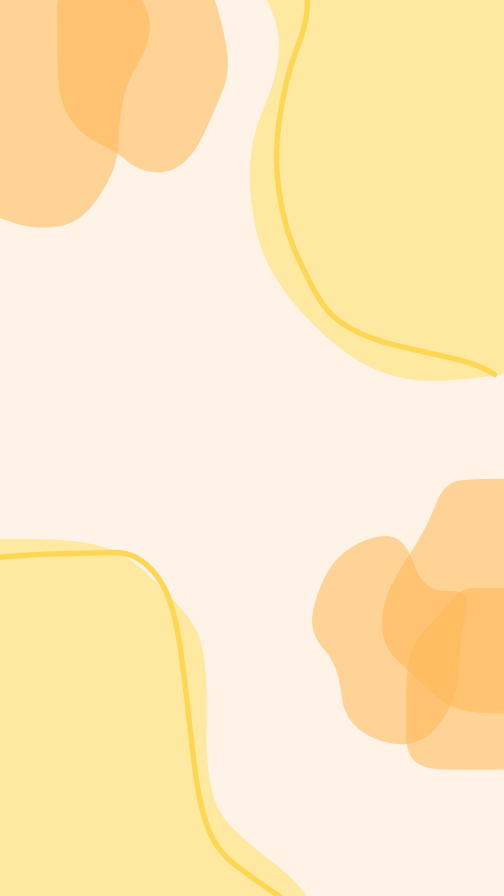
Give the GLSL for this background, as a Shadertoy shader.

```glsl
// Soft pastel background: yellow waves with golden outlines and overlapping peach blobs on cream.

#define CANVAS vec2(432.0, 768.0)   // design units, y runs down from the top
#define KNOTS 12                    // control points per curve
#define STEPS 6                     // chords per curve piece
#define LINE_RADIUS 2.3
#define PEACH_ALPHA 0.55
#define CREAM vec3(1.0, 0.95, 0.90)
#define YELLOW vec3(1.0, 0.91, 0.625)
#define GOLD vec3(0.995, 0.84, 0.32)
#define PEACH vec3(1.0, 0.72, 0.33)

// Yellow waves
const vec2 upperWave[KNOTS] = vec2[](
    vec2(215, -25), vec2(240, 20), vec2(238, 65), vec2(216, 115),
    vec2(213, 165), vec2(224, 220), vec2(254, 265), vec2(298, 306),
    vec2(343, 326), vec2(390, 327), vec2(470, 315), vec2(500, -60));
const vec2 lowerWave[KNOTS] = vec2[](
    vec2(-60, 463), vec2(55, 461), vec2(105, 472), vec2(142, 507),
    vec2(172, 540), vec2(178, 590), vec2(176, 645), vec2(184, 695),
    vec2(215, 725), vec2(255, 755), vec2(285, 800), vec2(-60, 800));

// Golden strokes
const vec2 upperLine[KNOTS] = vec2[](
    vec2(262, -30), vec2(265, 15), vec2(247, 60), vec2(237, 115),
    vec2(237, 155), vec2(246, 200), vec2(264, 240), vec2(283, 272),
    vec2(318, 291), vec2(365, 302), vec2(410, 312), vec2(438, 330));
const vec2 lowerLine[KNOTS] = vec2[](
    vec2(-40, 481), vec2(30, 475), vec2(80, 474), vec2(113, 473),
    vec2(138, 495), vec2(151, 530), vec2(158, 580), vec2(164, 635),
    vec2(171, 690), vec2(185, 728), vec2(215, 752), vec2(265, 785));

// Peach blobs, upper left
const vec2 cornerBlob[KNOTS] = vec2[](
    vec2(-50, -50), vec2(95, -30), vec2(128, 5), vec2(129, 36),
    vec2(108, 72), vec2(102, 105), vec2(101, 142), vec2(78, 180),
    vec2(56, 195), vec2(22, 195), vec2(-2, 186), vec2(-50, 170));
const vec2 topBlob[KNOTS] = vec2[](
    vec2(49, -30), vec2(49, 40), vec2(50, 85), vec2(68, 115),
    vec2(100, 130), vec2(118, 146), vec2(145, 149), vec2(167, 132),
    vec2(186, 90), vec2(197, 62), vec2(192, 25), vec2(175, -30));

// Peach blobs, lower right
const vec2 petalLeft[KNOTS] = vec2[](
    vec2(268, 518), vec2(285, 479), vec2(318, 459), vec2(347, 460),
    vec2(363, 508), vec2(405, 505), vec2(394, 545), vec2(393, 600),
    vec2(357, 645), vec2(296, 625), vec2(290, 570), vec2(267, 545));
const vec2 petalTop[KNOTS] = vec2[](
    vec2(480, 411), vec2(402, 410), vec2(380, 415), vec2(366, 452),
    vec2(340, 492), vec2(327, 520), vec2(328, 554), vec2(352, 577),
    vec2(380, 603), vec2(405, 612), vec2(470, 611), vec2(520, 500));
const vec2 petalBottom[KNOTS] = vec2[](
    vec2(490, 504), vec2(420, 504), vec2(394, 504), vec2(376, 528),
    vec2(352, 553), vec2(348, 585), vec2(348, 615), vec2(348, 645),
    vec2(362, 659), vec2(395, 660), vec2(480, 659), vec2(520, 580));

// Smooth coverage of a quadratic B-spline: filled when closed, else stroked
float cover(vec2 p, vec2 knot[KNOTS], bool closed) {
    float nearest = 1e9, side = 1.0;
    int first = closed ? 0 : 1;
    for (int i = first; i < KNOTS - first; i++) {
        vec2 control = knot[i];
        vec2 start = 0.5 * (knot[(i + KNOTS - 1) % KNOTS] + control);
        vec2 end = 0.5 * (control + knot[(i + 1) % KNOTS]);
        vec2 a = start;
        for (int s = 1; s <= STEPS; s++) {
            float t = float(s) / float(STEPS);
            vec2 b = mix(mix(start, control, t), mix(control, end, t), t);
            vec2 e = b - a, w = p - a;
            vec2 gap = w - e * clamp(dot(w, e) / dot(e, e), 0.0, 1.0);
            nearest = min(nearest, dot(gap, gap));
            // Even-odd crossing test
            if ((a.y > p.y) != (b.y > p.y) && w.x < e.x * w.y / e.y) side = -side;
            a = b;
        }
    }
    float d = closed ? side * sqrt(nearest) : sqrt(nearest) - LINE_RADIUS;
    return clamp(0.5 - d * iResolution.y / CANVAS.y, 0.0, 1.0);
}

void mainImage(out vec4 fragColor, in vec2 fragCoord) {
    vec2 uv = fragCoord / iResolution.xy;
    vec2 p = vec2(uv.x, 1.0 - uv.y) * CANVAS;

    float waves = max(cover(p, upperWave, true), cover(p, lowerWave, true));
    float lines = max(cover(p, upperLine, false), cover(p, lowerLine, false));
    vec3 color = mix(mix(CREAM, YELLOW, waves), GOLD, lines);

    // Translucent layers deepen where they overlap
    color = mix(color, PEACH, PEACH_ALPHA * cover(p, cornerBlob, true));
    color = mix(color, PEACH, PEACH_ALPHA * cover(p, topBlob, true));
    color = mix(color, PEACH, PEACH_ALPHA * cover(p, petalLeft, true));
    color = mix(color, PEACH, PEACH_ALPHA * cover(p, petalTop, true));
    color = mix(color, PEACH, PEACH_ALPHA * cover(p, petalBottom, true));

    fragColor = vec4(color, 1.0);
}
```
